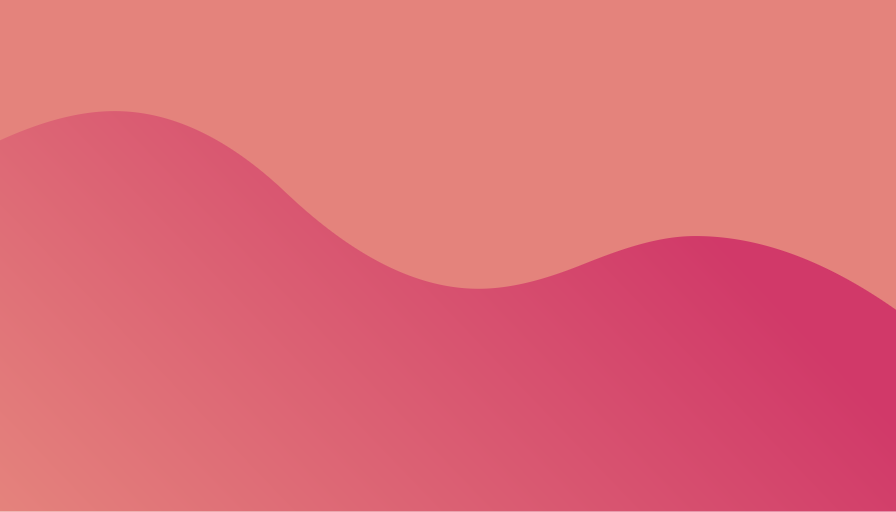
Write a Shadertoy shader that draws this background.

```glsl
// A smooth rolling wave with a diagonal coral-to-crimson gradient under a flat coral sky.

const vec3 CORAL   = vec3(0.896, 0.513, 0.488);
const vec3 CRIMSON = vec3(0.818, 0.222, 0.410);
const vec3 RIM     = vec3(1.0);

// Gradient progress gained per canvas width and per canvas height
const vec2 GRADIENT = vec2(0.910, 0.500);
// Height of the pale rim along the bottom edge
const float RIM_HEIGHT = 0.0008;

// Wave knots: position x, height y, slope z, as fractions of the canvas
const int KNOTS = 7;
const vec3 WAVE[KNOTS] = vec3[KNOTS](
    vec3(0.000, 0.726,  0.79),
    vec3(0.128, 0.783,  0.00),
    vec3(0.319, 0.624, -1.66),
    vec3(0.534, 0.436,  0.00),
    vec3(0.651, 0.484,  0.70),
    vec3(0.776, 0.539,  0.00),
    vec3(1.000, 0.395, -1.23)
);

// Cubic Hermite curve between two knots
float hermite(vec3 a, vec3 b, float x) {
    float span = b.x - a.x;
    float t = (x - a.x) / span;
    float u = 1.0 - t;
    return mix(a.y, b.y, t * t * (3.0 - 2.0 * t))
         + span * t * u * (a.z * u - b.z * t);
}

float waveHeight(float x) {
    float height = WAVE[0].y;
    for (int i = 0; i < KNOTS - 1; i++) {
        if (x >= WAVE[i].x) height = hermite(WAVE[i], WAVE[i + 1], x);
    }
    return height;
}

void mainImage(out vec4 fragColor, in vec2 fragCoord) {
    vec2 p = fragCoord / iResolution.xy;
    vec2 texel = 1.0 / iResolution.xy;

    // Wave coverage, from the distance to its edge measured across the slope
    float height = waveHeight(p.x);
    float rise = (waveHeight(p.x + texel.x) - height) / texel.y;
    float edge = (height - p.y) / (texel.y * length(vec2(1.0, rise)));
    float inWave = clamp(edge + 0.5, 0.0, 1.0);

    // Diagonal gradient inside the wave
    float progress = clamp(dot(p, GRADIENT), 0.0, 1.0);
    vec3 color = mix(CORAL, mix(CORAL, CRIMSON, progress), inWave);

    // Pale rim along the bottom, covering part of the lowest row
    float inRim = clamp((RIM_HEIGHT - p.y) / texel.y + 0.5, 0.0, 1.0);
    color = mix(color, RIM, inRim);

    fragColor = vec4(color, 1.0);
}
```
